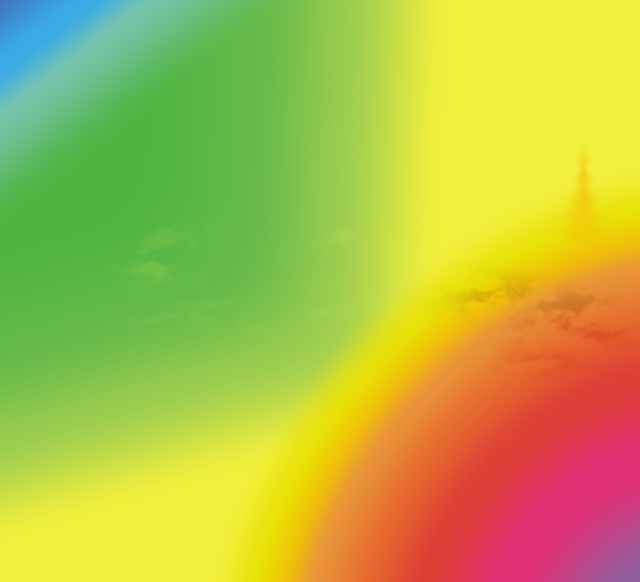
Give the GLSL for this background, as a Shadertoy shader.

```glsl
// Layered, rotated sines: a soft ragged field in about -1..1
float ripple(vec2 p) {
    float sum = 0.0, amp = 0.5;
    for (int i = 0; i < 5; i++) {
        sum += amp * sin(p.x + 1.3 * sin(p.y)) * cos(p.y + 0.7 * sin(p.x));
        p = mat2(1.5, 1.1, -1.1, 1.5) * p + 1.7;
        amp *= 0.6;
    }
    return sum;
}

// Soft elliptical spot
float spot(vec2 p, vec2 center, vec2 size) {
    vec2 d = (p - center) / size;
    return exp(-dot(d, d));
}

float smoothMax(float a, float b, float k) {
    float h = max(k - abs(a - b), 0.0) / k;
    return max(a, b) + 0.25 * k * h * h;
}

// Green to yellow, bending around the upper left
vec3 meadow(vec2 p) {
    float across = (p.x + 0.05 * p.y - 0.43) / 0.33;
    float down = (p.y + 0.3 * p.x - 0.60) / 0.32;
    float t = smoothMax(across, down, 0.35);
    vec3 col = mix(vec3(0.31, 0.70, 0.25), vec3(0.40, 0.73, 0.29), smoothstep(-0.6, 0.15, t));
    col = mix(col, vec3(0.63, 0.81, 0.31), smoothstep(0.0, 0.65, t));
    return mix(col, vec3(0.95, 0.94, 0.24), smoothstep(0.5, 1.08, t));
}

// Blue and teal corner
vec3 addSky(vec3 col, vec2 p) {
    float s = 0.77 * p.x + p.y;
    vec3 teal = vec3(0.47, 0.77, 0.68);
    vec3 cyan = vec3(0.23, 0.67, 0.90);
    vec3 blue = vec3(0.25, 0.45, 0.74);
    col = mix(col, teal, 1.0 - smoothstep(0.18, 0.40, s));
    col = mix(col, cyan, 1.0 - smoothstep(0.12, 0.21, s));
    return mix(col, blue, 1.0 - smoothstep(-0.02, 0.12, s));
}

// Nested warm arcs around the lower right
vec3 addSunset(vec3 col, vec2 p) {
    vec2 d = pow(abs(p - vec2(1.146, 1.074)), vec2(1.7));
    float r = pow(d.x + d.y, 1.0 / 1.7);
    col = mix(col, vec3(0.91, 0.88, 0.02), 1.0 - smoothstep(0.70, 0.80, r));
    col = mix(col, vec3(0.94, 0.75, 0.03), 1.0 - smoothstep(0.65, 0.72, r));
    col = mix(col, vec3(0.91, 0.59, 0.22), 1.0 - smoothstep(0.61, 0.67, r));
    col = mix(col, vec3(0.90, 0.41, 0.18), 1.0 - smoothstep(0.51, 0.63, r));
    col = mix(col, vec3(0.87, 0.24, 0.21), 1.0 - smoothstep(0.42, 0.54, r));
    col = mix(col, vec3(0.88, 0.19, 0.46), 1.0 - smoothstep(0.29, 0.43, r));
    return mix(col, vec3(0.55, 0.38, 0.63), 1.0 - smoothstep(0.08, 0.28, r));
}

void mainImage(out vec4 fragColor, in vec2 fragCoord) {
    // Height-based units, measured down from the upper left
    vec2 uv = fragCoord / iResolution.xy;
    vec2 p = vec2(uv.x * 1.1, 1.0 - uv.y);
    vec3 col = addSunset(addSky(meadow(p), p), p);

    // Pale wisps
    float ragged = ripple(p * vec2(22.0, 48.0));
    float wisp = spot(p, vec2(0.70, 0.418 + 0.008 * sin(p.x * 40.0)), vec2(0.13, 0.015));
    wisp += 0.6 * spot(p, vec2(0.29, 0.44), vec2(0.07, 0.05));
    wisp += 0.5 * spot(p, vec2(0.42, 0.545), vec2(0.18, 0.02));
    col = mix(col, vec3(0.85, 0.92, 0.32), 0.45 * wisp * smoothstep(-0.2, 0.7, ragged));

    // Dark and red smudges along the warm rim
    float rough = smoothstep(-0.25, 0.5, ripple(p * vec2(30.0, 52.0) + 4.0));
    float dusk = spot(p, vec2(0.87, 0.515), vec2(0.08, 0.035));
    dusk += 0.9 * spot(p, vec2(1.0, 0.525), vec2(0.06, 0.03));
    col = mix(col, vec3(0.66, 0.42, 0.08), 0.45 * dusk * rough);
    float ember = spot(p, vec2(1.0, 0.57), vec2(0.09, 0.035));
    ember += 0.8 * spot(p, vec2(0.93, 0.625), vec2(0.06, 0.02));
    col = mix(col, vec3(0.84, 0.25, 0.10), 0.6 * ember * rough);

    // Amber spire, widening toward its foot
    float rise = smoothstep(0.24, 0.41, p.y);
    float width = 0.007 + 0.025 * rise * rise + 0.003 * sin(p.y * 190.0);
    float spire = exp(-pow((p.x - 1.003) / width, 2.0));
    spire *= smoothstep(0.23, 0.31, p.y) * (1.0 - smoothstep(0.39, 0.45, p.y));
    col = mix(col, vec3(0.95, 0.77, 0.03), 0.7 * spire);

    fragColor = vec4(col, 1.0);
}
```
